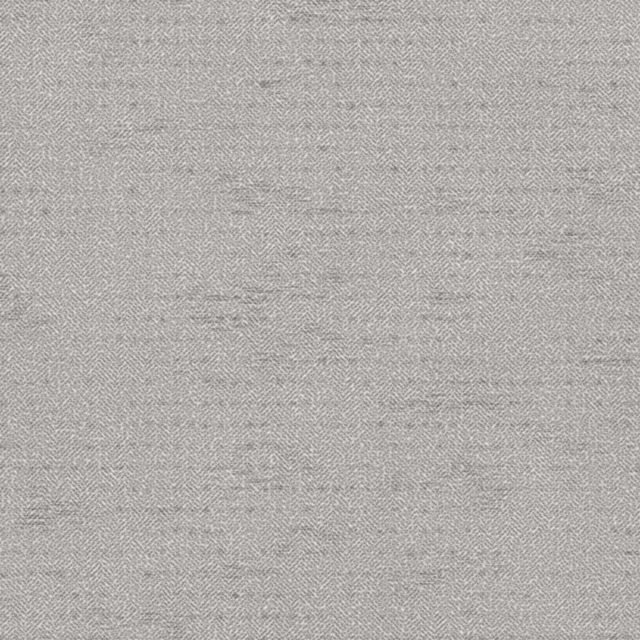
Reproduce this texture procedurally as a WebGL 2 fragment shader.

```glsl
#version 300 es
precision highp float;

#define DOT_GRID vec2(44.0, 30.06)
#define DOT_SHIFT vec2(0.32, 0.40)
#define DOT_DEPTH 0.15
#define TWILL_LINES 123.0
#define TWILL_DEPTH 0.056
#define GRAIN_SCALE vec2(205.0, 235.0)
#define GRAIN_DEPTH 0.24
#define SLUB_SCALE vec2(17.0, 165.0)
#define SLUB_DEPTH 0.10
#define CLOTH_COLOR vec3(0.712, 0.702, 0.692)

const float TAU = 6.2832;

uniform vec2 u_resolution;
out vec4 fragColor;

float hash(vec2 p) {
    vec3 q = fract(vec3(p.xyx) * 0.1031);
    q += dot(q, q.yzx + 33.33);
    return fract((q.x + q.y) * q.z);
}

vec2 hash2(vec2 p) {
    return vec2(hash(p), hash(p + 71.7));
}

// Distance to the nearest scattered point
float cellular(vec2 p) {
    vec2 cell = floor(p);
    float nearest = 4.0;
    for (int y = -1; y <= 1; y++) {
        for (int x = -1; x <= 1; x++) {
            vec2 neighbour = cell + vec2(x, y);
            vec2 offset = neighbour + hash2(neighbour) - p;
            nearest = min(nearest, dot(offset, offset));
        }
    }
    return sqrt(nearest);
}

// Layered sines, roughly -1 to 1, for slow uneven wear
float drift(vec2 p) {
    float sum = 0.0;
    float weight = 0.5;
    for (int i = 0; i < 4; i++) {
        sum += weight * sin(p.x + 1.7 * sin(p.y * 0.8)) * cos(p.y + 1.3 * sin(p.x * 0.7));
        p = mat2(1.3, 1.1, -1.1, 1.3) * p + 2.4;
        weight *= 0.65;
    }
    return sum;
}

// Diagonal ribs that reverse between columns, with irregular patches
float twill(vec2 uv) {
    float column = sin(uv.x * DOT_GRID.x * TAU * 0.5 + 0.5);
    float turn = smoothstep(-0.25, 0.25, column + 1.9 * drift(uv * 28.0));
    vec2 phase = uv * TAU * TWILL_LINES + 0.5 * drift(uv * 60.0);
    float ribs = mix(sin(phase.x + phase.y), sin(phase.y - phase.x), turn);
    float linesPerPixel = TWILL_LINES / min(u_resolution.x, u_resolution.y);
    return ribs * (1.0 - smoothstep(0.35, 0.6, linesPerPixel));
}

// Soft dark pinholes of uneven strength, with faint threads along rows
float pinholes(vec2 uv) {
    vec2 p = uv * DOT_GRID + DOT_SHIFT;
    vec2 cell = floor(p);
    vec2 local = fract(p) - 0.5 - 0.12 * (hash2(cell) - 0.5);
    vec2 size = vec2(0.23, 0.13) * mix(0.8, 1.15, hash(cell + 19.0));
    vec2 q = local / size;
    float fade = smoothstep(-0.7, 0.4, drift(uv * 17.0 + 4.0));
    float chance = hash(cell + 43.0);
    float strength = mix(0.22, 0.85, fade) * mix(0.3, 1.0, chance);
    strength += 0.3 * smoothstep(0.93, 1.0, chance);
    float y = (fract(p.y) - 0.5) / 0.09;
    float thread = exp(-y * y) * smoothstep(0.0, 0.8, drift(vec2(uv.x * 9.0, cell.y * 2.7)));
    return strength * exp(-dot(q, q)) + 0.18 * thread;
}

// Broken horizontal yarns gathered in patches
float slubs(vec2 uv) {
    float dash = 1.0 - smoothstep(0.1, 0.48, cellular(uv * SLUB_SCALE));
    float area = smoothstep(0.1, 0.7, drift(vec2(uv.x * 11.0, uv.y * 24.0) + 8.0));
    return dash * mix(0.12, 1.0, area);
}

void main() {
    vec2 uv = gl_FragCoord.xy / u_resolution;

    // Fine weave
    float shade = TWILL_DEPTH * twill(uv) * (1.0 + 0.4 * drift(uv * 20.0));
    shade += GRAIN_DEPTH * (cellular(uv * GRAIN_SCALE) - 0.45);

    // Dark marks
    shade -= DOT_DEPTH * pinholes(uv);
    shade -= SLUB_DEPTH * slubs(uv);

    // Broad unevenness and faint upright bands
    shade += 0.012 * drift(uv * 8.0);
    shade += 0.007 * drift(vec2(uv.x * 38.0, uv.y * 3.0));
    shade += 0.012 * (uv.y - 0.5);

    fragColor = vec4(clamp(CLOTH_COLOR + shade, 0.0, 1.0), 1.0);
}
```
